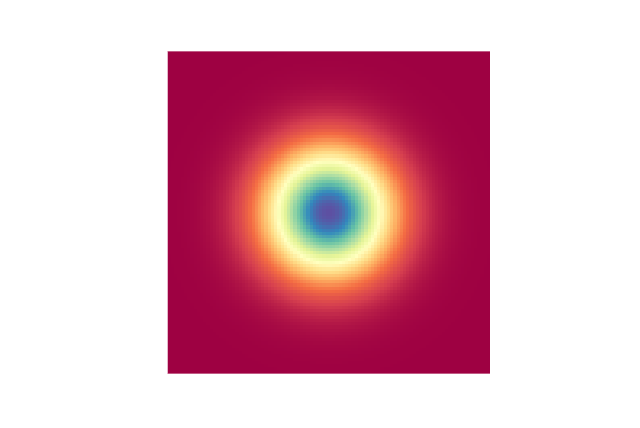
Reproduce this background procedurally as a WebGL 2 fragment shader.

```glsl
#version 300 es
precision highp float;
// Draws a Gaussian bump as a spectral heat map in a square panel on white.

uniform vec2 u_resolution;
out vec4 fragColor;

// Lengths are in canvas heights, measured from the canvas centre.
const vec2 PANEL_CENTER = vec2(0.0207, 0.0035);
const float PANEL_HALF = 0.3765;
const float CELLS = 100.0;   // heat map cells along each side
const float SIGMA = 0.1018;  // spread of the bump
const vec3 PAPER = vec3(1.0);

// Colour ramp from low (crimson) to high (violet).
const int STOPS = 11;
const vec3 RAMP[STOPS] = vec3[STOPS](
  vec3(0.620, 0.004, 0.259),
  vec3(0.835, 0.243, 0.310),
  vec3(0.957, 0.427, 0.263),
  vec3(0.992, 0.682, 0.380),
  vec3(0.996, 0.878, 0.545),
  vec3(1.000, 1.000, 0.749),
  vec3(0.902, 0.961, 0.596),
  vec3(0.671, 0.867, 0.643),
  vec3(0.400, 0.761, 0.647),
  vec3(0.196, 0.533, 0.741),
  vec3(0.369, 0.310, 0.635));

vec3 spectral(float level) {
  float position = clamp(level, 0.0, 1.0) * float(STOPS - 1);
  int stop = min(int(position), STOPS - 2);
  return mix(RAMP[stop], RAMP[stop + 1], position - float(stop));
}

float gaussian(vec2 p) {
  return exp(-0.5 * dot(p, p) / (SIGMA * SIGMA));
}

// Signed distance to a square of the given half side.
float squareDistance(vec2 p, float halfSide) {
  vec2 d = abs(p) - halfSide;
  return length(max(d, 0.0)) + min(max(d.x, d.y), 0.0);
}

void main() {
  float pixel = 1.0 / u_resolution.y;
  vec2 p = (gl_FragCoord.xy - 0.5 * u_resolution) * pixel - PANEL_CENTER;

  // Sample the bump at cell centres.
  float cellSize = 2.0 * PANEL_HALF / CELLS;
  vec2 cellCenter = (floor(p / cellSize) + 0.5) * cellSize;
  vec3 heat = spectral(gaussian(cellCenter));

  // Lay the panel on the paper with a smooth edge.
  float cover = clamp(0.5 - squareDistance(p, PANEL_HALF) / pixel, 0.0, 1.0);
  fragColor = vec4(mix(PAPER, heat, cover), 1.0);
}
```
